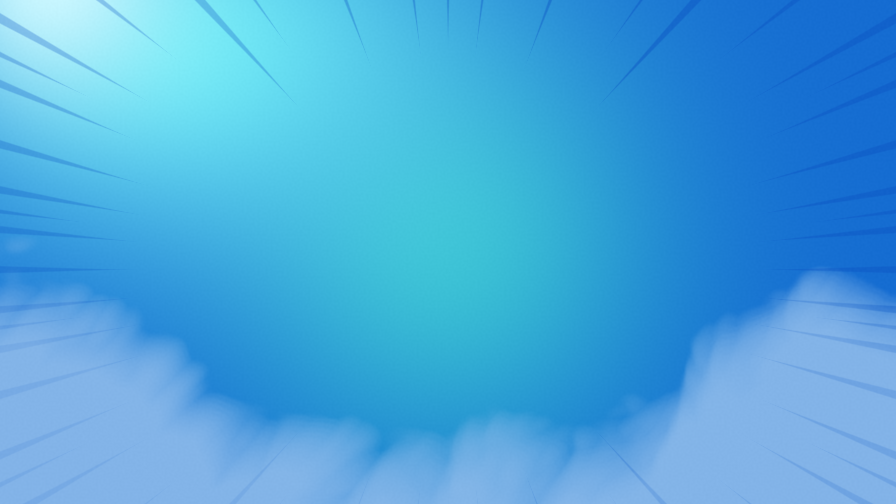
Write a Shadertoy shader that draws this background.

```glsl
// A blue sky with a teal centre and a bright upper left corner, ringed by thin
// speed rays and floored by layered mist. Gaussian glows make the sky, folded
// wedges make the rays, and stacked thresholds of gradient noise make the mist.

// Lengths are in canvas heights, angles in degrees.
const vec3 SKY_BLUE   = vec3(0.08, 0.42, 0.82);
const vec3 TEAL       = vec3(0.21, 0.74, 0.82);
const vec3 CYAN       = vec3(0.43, 0.91, 0.96);
const vec3 CORNER     = vec3(0.80, 0.97, 1.00);
const vec3 RAY_BLUE   = vec3(0.05, 0.34, 0.77);
const vec3 MIST       = vec3(0.57, 0.74, 0.92);

const vec2 TEAL_POS   = vec2(0.89, 0.50);
const float TEAL_SIZE = 0.43;
const vec2 CYAN_POS   = vec2(0.37, 0.91);
const vec2 CYAN_SIZE  = vec2(0.57, 0.42);
const vec2 CORNER_POS = vec2(0.10, 1.05);
const float CORNER_SIZE = 0.24;

const vec2 RAY_CENTRE = vec2(0.889, 0.465);
const int RAY_COUNT   = 14;
const float RAY_TAPER = 0.030;
const float RAY_OPACITY_LEFT = 0.30;
const float RAY_OPACITY_RIGHT = 0.50;
const float RAY_IN_MIST = 0.25;

const int MIST_LAYERS = 10;
const float MIST_FLOOR = 0.125;
const float MIST_RISE = 0.31;
const float MIST_STEP = 0.019;
const float MIST_ALPHA = 0.19;
const float MIST_SOFTNESS = 0.03;
const float PLUME_X = 1.57;
const float PLUME_WIDTH = 0.09;
const float PLUME_HEIGHT = 0.06;
const float GRAIN = 0.010;

vec2 hashGradient(vec2 cell) {
    vec3 h = fract(cell.xyx * vec3(0.1031, 0.1030, 0.0973));
    h += dot(h, h.yzx + 33.33);
    float angle = 6.2832 * fract((h.x + h.y) * h.z);
    return vec2(cos(angle), sin(angle));
}

float gradientNoise(vec2 p) {
    vec2 cell = floor(p), f = fract(p);
    vec2 w = f * f * f * (f * (f * 6.0 - 15.0) + 10.0);
    vec2 e = vec2(1.0, 0.0);
    float a = dot(hashGradient(cell), f);
    float b = dot(hashGradient(cell + e.xy), f - e.xy);
    float c = dot(hashGradient(cell + e.yx), f - e.yx);
    float d = dot(hashGradient(cell + e.xx), f - e.xx);
    return mix(mix(a, b, w.x), mix(c, d, w.x), w.y);
}

// Folded noise gives rounded puffs with creases between them.
float billow(vec2 p) {
    float sum = 0.0, amplitude = 1.0;
    for (int i = 0; i < 3; i++) {
        sum += amplitude * abs(gradientNoise(p));
        p = mat2(1.6, 1.2, -1.2, 1.6) * p + 7.3;
        amplitude *= 0.45;
    }
    return sum;
}

float glow(vec2 offset) {
    return exp(-dot(offset, offset));
}

vec3 sky(vec2 p) {
    vec3 color = mix(SKY_BLUE, TEAL, glow((p - TEAL_POS) / TEAL_SIZE));
    color = mix(color, CYAN, glow((p - CYAN_POS) / CYAN_SIZE));
    return mix(color, CORNER, glow((p - CORNER_POS) / CORNER_SIZE));
}

// Wedges in one quadrant, mirrored on both axes and denser near the horizontal.
float rays(vec2 p, float pixel) {
    vec2 q = abs(p - RAY_CENTRE);
    float mask = 0.0;
    for (int i = 0; i < RAY_COUNT; i++) {
        float k = float(i), t = k / float(RAY_COUNT - 1);
        float angle = 90.0 * pow(t, 1.6) + 3.5 * sin(6.2832 * t)
                    + 2.0 * cos(1.5708 * (k - 1.0));
        // A wider gap parts the side fan from the top fan.
        angle += 6.5 * step(10.5, k) - 1.3 * step(3.5, k);
        angle = clamp(angle, 0.0, 90.0);
        float tip = 0.66 + 0.06 * smoothstep(16.0, 24.0, angle);
        tip = mix(tip, 0.47, smoothstep(39.0, 47.0, angle));
        tip += i % 4 == 2 ? 0.11 : 0.0;
        vec2 dir = vec2(cos(radians(angle)), sin(radians(angle)));
        float across = abs(q.x * dir.y - q.y * dir.x);
        float edge = across - RAY_TAPER * (dot(q, dir) - tip);
        mask = max(mask, 1.0 - smoothstep(-pixel, pixel, edge));
    }
    return mask;
}

// Translucent sheets, each a little lower than the last.
float mist(vec2 p) {
    float side = smoothstep(0.2, 0.85, abs(p.x - RAY_CENTRE.x));
    float height = MIST_FLOOR + MIST_RISE * side - p.y;
    height += PLUME_HEIGHT * glow(vec2((p.x - PLUME_X) / PLUME_WIDTH, 0.0));
    height += 0.08 * gradientNoise(p * 4.0 + 3.7);
    float clear = 1.0;
    for (int i = 0; i < MIST_LAYERS; i++) {
        float k = float(i);
        float depth = height + 0.16 * billow(p * 4.5 + 0.03 * k) - MIST_STEP * k;
        clear *= 1.0 - MIST_ALPHA * smoothstep(0.0, MIST_SOFTNESS, depth);
    }
    return 1.0 - clear;
}

void mainImage(out vec4 fragColor, in vec2 fragCoord) {
    vec2 p = fragCoord / iResolution.y;
    float haze = mist(p);
    vec3 color = mix(sky(p), MIST, haze);
    float opacity = mix(RAY_OPACITY_LEFT, RAY_OPACITY_RIGHT, smoothstep(0.4, 1.4, p.x));
    opacity *= mix(1.0, RAY_IN_MIST, haze);
    color = mix(color, RAY_BLUE, opacity * rays(p, 1.0 / iResolution.y));
    color += GRAIN * gradientNoise(p * 190.0);
    fragColor = vec4(clamp(color, 0.0, 1.0), 1.0);
}
```
